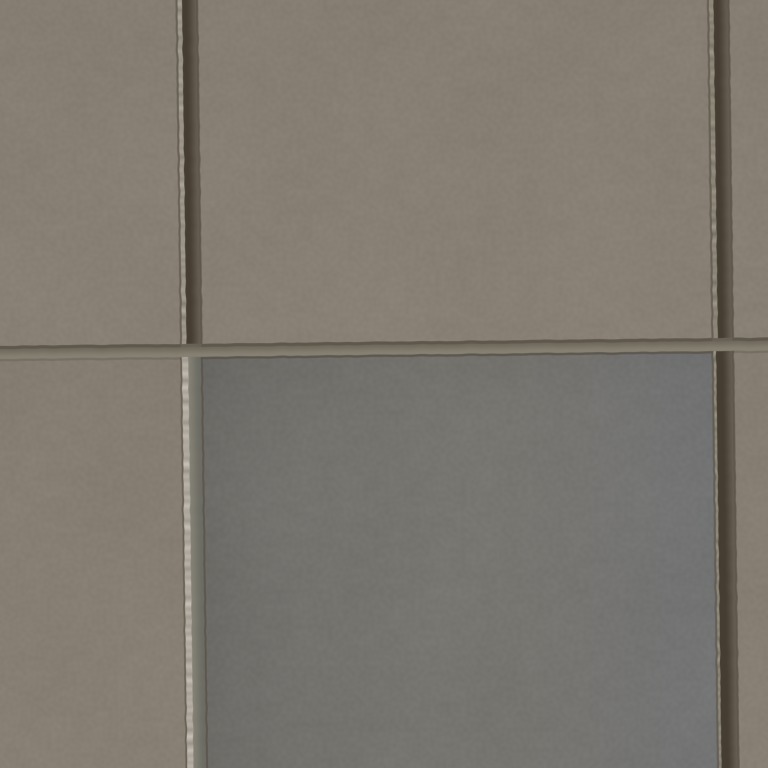
A WebGL 1 fragment shader for this texture:

```glsl
precision highp float;
// Satin beige wall panels with bevelled grooves and one recessed grey pane.

uniform vec2 u_resolution;

float hash(vec2 p) {
  p = fract(p * vec2(0.1031, 0.1137));
  p += dot(p, p.yx + 33.33);
  return fract((p.x + p.y) * p.x * 91.7);
}

vec2 gradient(vec2 cell) {
  float angle = 6.2832 * hash(cell + 17.0);
  return vec2(cos(angle), sin(angle));
}

float gradientNoise(vec2 p) {
  vec2 i = floor(p), f = fract(p);
  vec2 w = f * f * f * (f * (f * 6.0 - 15.0) + 10.0);
  vec2 e = vec2(1.0, 0.0);
  float low = mix(dot(gradient(i), f), dot(gradient(i + e), f - e), w.x);
  float high = mix(dot(gradient(i + e.yx), f - e.yx), dot(gradient(i + 1.0), f - 1.0), w.x);
  return mix(low, high, w.y);
}

// Soft-edged stripe from a to b
float band(float x, float a, float b) {
  float soft = max(0.0011, 0.7 / u_resolution.y);
  return smoothstep(a - soft, a + soft, x) * (1.0 - smoothstep(b - soft, b + soft, x));
}

void main() {
  vec2 uv = gl_FragCoord.xy / u_resolution;

  // Slightly skewed grid; offset is the signed distance to the nearest groove
  float period = 0.692;
  vec2 grid = (uv - vec2(0.243 + 0.013 * (1.0 - uv.y), 0.541 + 0.011 * uv.x)) / period;
  vec2 cell = floor(grid);
  vec2 seam = floor(grid + 0.5);
  vec2 offset = (grid - seam) * period;
  vec2 local = grid - cell;
  float lowerRow = mod(cell.y, 2.0);
  float evenSeam = 1.0 - mod(seam.x, 2.0);
  float pane = lowerRow * (1.0 - mod(cell.x, 2.0));

  // Beige faces, and a cooler pane that turns blue towards its right side
  vec3 beige = vec3(0.528, 0.495, 0.450) + 0.012 * (0.5 - local.y);
  vec3 grey = mix(vec3(0.445, 0.442, 0.425), vec3(0.468, 0.460, 0.440), smoothstep(0.0, 0.5, local.x));
  grey = mix(grey, vec3(0.450, 0.452, 0.455), smoothstep(0.55, 1.0, local.x));
  grey -= 0.035 * exp(-local.x * 14.0) + 0.025 * exp(-(1.0 - local.y) * 18.0);
  vec3 color = mix(beige, grey, pane);

  // Broad mottling and fine surface grain
  color += 0.010 * gradientNoise(uv * 7.0) + 0.010 * gradientNoise(uv * vec2(34.0, 46.0));
  color += 0.016 * gradientNoise(uv * 150.0);

  // Vertical groove: dark recess, or a lit wall where it borders the pane
  float rough = 0.0012 * gradientNoise(vec2(seam.x * 9.0, uv.y * 70.0));
  float x = offset.x + rough;
  float litWall = lowerRow * evenSeam;
  vec3 recess = mix(vec3(0.27, 0.235, 0.195), vec3(0.40, 0.37, 0.325), smoothstep(-0.002, 0.014, x));
  vec3 wall = mix(vec3(0.52, 0.51, 0.46), vec3(0.42, 0.42, 0.39), smoothstep(-0.006, 0.012, x));
  color = mix(color, mix(recess, wall, litWall), band(x, -0.0125, 0.0135));
  color = mix(color, vec3(0.34, 0.31, 0.27), 0.75 * band(x, 0.0125, 0.0150));
  color = mix(color, vec3(0.38, 0.35, 0.30), 0.8 * band(x, -0.0145, -0.0120));

  // Bright bevel on the left lip, widest beside the pane
  vec3 bevel = mix(vec3(0.62, 0.60, 0.54), vec3(0.77, 0.74, 0.70), evenSeam * (0.5 + 0.5 * lowerRow));
  float glint = 0.92 + 0.25 * gradientNoise(vec2(seam.x * 5.0, uv.y * 110.0));
  float bevelEnd = mix(-0.0060, -0.0040, litWall) - 0.0025 * lowerRow * (1.0 - evenSeam);
  color = mix(color, bevel * glint, 0.9 * band(x, -0.0120, bevelEnd));

  // Horizontal groove covers the crossings: shadow, pale ledge, lower shadow
  float y = offset.y + 0.0010 * gradientNoise(uv * vec2(60.0, 3.0));
  vec3 ledge = mix(vec3(0.43, 0.405, 0.355), vec3(0.525, 0.50, 0.45), smoothstep(0.006, -0.007, y));
  color = mix(color, ledge, band(y, -0.0085, 0.0085));
  float crossing = band(offset.x, -0.013, 0.013);
  color = mix(color, vec3(0.36, 0.33, 0.285), (0.85 - 0.5 * crossing) * band(y, 0.0045, 0.0085));
  float underside = mix(0.35, 0.85, pane) * (1.0 - crossing);
  color = mix(color, vec3(0.35, 0.33, 0.29), underside * band(y, -0.0115, -0.0085));

  gl_FragColor = vec4(color, 1.0);
}
```
